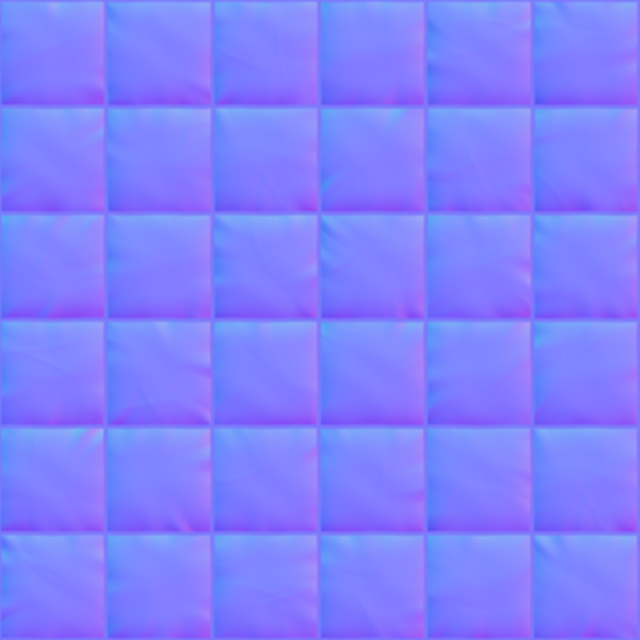
Give the GLSL for this texture map, as a WebGL 1 fragment shader.

```glsl
precision highp float;
// Tangent-space normal map of quilted cloth: a 6 by 6 grid of soft square pads.
// Each pad gets a pillow slope from its local position, plus puckers along the
// seams and faint folds whose slope is taken by finite differences.

uniform vec2 u_resolution;

const float PADS = 6.0;                          // repeats across and down
const vec2 SEAM_SHIFT = vec2(0.008, 0.0);        // grid offset, in pads
const float SEAM_WOBBLE = 0.003;                 // waviness of seams, in pads
const float SEAM_WIDTH = 0.075;                  // half width, pad spans -1..1
const vec2 DOME_SLOPE = vec2(0.06, 0.11);        // broad curvature of a pad
const vec2 EDGE_SLOPE = vec2(0.24, 0.24);        // steep roll into the seam
const float EDGE_POWER = 4.5;
const vec2 LOW_SIDE_GAIN = vec2(1.25, 1.45);     // left and lower edges are steeper
const vec2 BASE_TILT = vec2(0.015, 0.015);
const float PUCKER_HEIGHT = 0.036;
const float PUCKER_COUNT = 7.0;
const float PUCKER_DECAY = 4.5;
const float FOLD_HEIGHT = 0.0045;
const float FOLD_WIDTH = 0.07;
const float LUMP_HEIGHT = 0.008;
const vec3 SEAM_COLOR = vec3(0.47, 0.44, 0.95);
const float SEAM_TINT = 0.4;
const float TAU = 6.2831853;

float hash(vec2 p) {
  vec3 q = fract(vec3(p.xyx) * 0.1031);
  q += dot(q, q.yzx + 33.33);
  return fract((q.x + q.y) * q.z);
}

// Smooth one-dimensional noise in -1..1, one row per seed
float rowNoise(float x, float seed) {
  float i = floor(x);
  float f = fract(x);
  f = f * f * (3.0 - 2.0 * f);
  return 2.0 * mix(hash(vec2(i, seed)), hash(vec2(i + 1.0, seed)), f) - 1.0;
}

// Creases running inward from one pair of edges, bending as they fade
float puckers(float across, float along, float seed) {
  float inset = 1.0 - abs(across);
  float side = seed + step(0.0, across) * 7.3;
  float bend = inset * (0.6 * along + 1.2 * (hash(vec2(side, 4.7)) - 0.5));
  float x = (along + bend + 3.0) * 0.5 * PUCKER_COUNT;
  float strength = 0.5 + 0.5 * rowNoise(along * 1.7 + 5.0, side + 2.1);
  return PUCKER_HEIGHT * strength * exp(-PUCKER_DECAY * inset) * rowNoise(x, side);
}

// Long, slightly curved ridges at random angles
float folds(vec2 p, float seed) {
  float height = 0.0;
  for (int i = 0; i < 4; i++) {
    float id = seed + float(i) * 3.7;
    vec2 center = 1.3 * vec2(hash(vec2(id, 1.3)), hash(vec2(id, 2.9))) - 0.65;
    float angle = 0.5 * TAU * hash(vec2(id, 5.1));
    vec2 dir = vec2(cos(angle), sin(angle));
    vec2 r = p - center;
    float t = dot(r, dir);
    float curve = 0.6 * (hash(vec2(id, 8.3)) - 0.5);
    float d = (dot(r, vec2(-dir.y, dir.x)) + curve * t * t) / FOLD_WIDTH;
    height += (hash(vec2(id, 9.7)) - 0.35) * exp(-d * d - 2.2 * t * t);
  }
  return FOLD_HEIGHT * height;
}

// Relief of the cloth on one pad
float clothHeight(vec2 p, float seed) {
  float phase = seed * 1.7;
  float lumps = sin(p.x * 3.1 + phase + 1.3 * sin(p.y * 2.3 + phase))
              * sin(p.y * 4.3 - phase + sin(p.x * 2.7));
  return puckers(p.x, p.y, seed) + puckers(p.y, p.x, seed + 19.1)
       + folds(p, seed) + LUMP_HEIGHT * lumps;
}

// Pillow slope on both axes: gentle in the middle, steep at the rim
vec2 padSlope(vec2 p, vec2 edge) {
  return DOME_SLOPE * p + edge * sign(p) * pow(abs(p), vec2(EDGE_POWER));
}

void main() {
  // Pad grid with slightly wavy seams
  vec2 uv = gl_FragCoord.xy / u_resolution;
  vec2 grid = uv * PADS + SEAM_SHIFT;
  grid += SEAM_WOBBLE * sin(uv.yx * TAU * vec2(7.0, 9.0) + vec2(0.0, 3.1));
  vec2 cell = mod(floor(grid), PADS);
  vec2 p = 2.0 * fract(grid) - 1.0;
  float seed = 1.0 + 61.0 * hash(cell + 3.7);

  // Pillow shape, with fullness varying along each edge
  vec2 highSide = step(0.0, p);
  vec2 fullness = vec2(rowNoise(p.y * 2.5 + 9.0, seed + highSide.x * 5.3),
                       rowNoise(p.x * 2.5 + 9.0, seed + 31.0 + highSide.y * 5.3));
  vec2 edge = EDGE_SLOPE * (1.0 + 0.35 * fullness);
  edge *= mix(LOW_SIDE_GAIN, vec2(1.0), highSide);
  vec2 slope = BASE_TILT + padSlope(p, edge);

  // Puckers, folds and lumps
  vec2 e = vec2(0.012, 0.0);
  slope -= vec2(clothHeight(p + e.xy, seed) - clothHeight(p - e.xy, seed),
                clothHeight(p + e.yx, seed) - clothHeight(p - e.yx, seed)) / (2.0 * e.x);

  // Seams flatten the slope across them and carry a slight tint
  vec2 open = 1.0 - smoothstep(1.0 - SEAM_WIDTH, 1.0, abs(p));
  float pad = open.x * open.y;
  vec3 normal = normalize(vec3(slope * mix(pad, 1.0, 0.1), 1.0));
  vec3 color = mix(0.5 + 0.5 * normal, SEAM_COLOR, SEAM_TINT * (1.0 - pad));
  gl_FragColor = vec4(color, 1.0);
}
```
